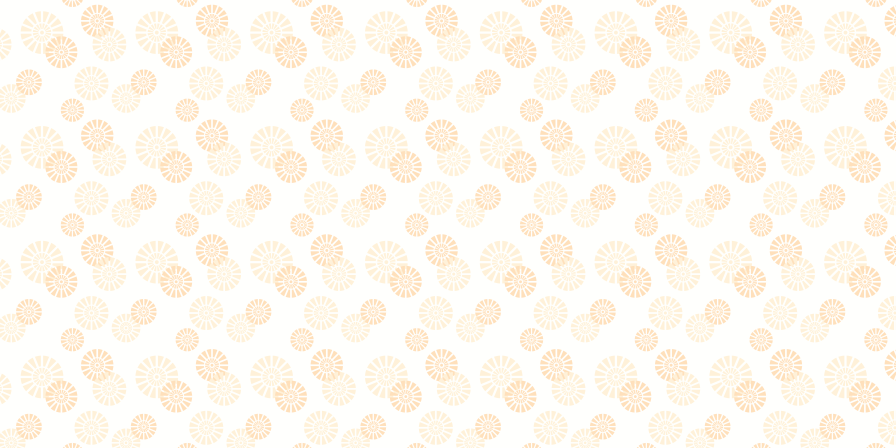
Write a WebGL 2 fragment shader that draws this pattern.

```glsl
#version 300 es
precision highp float;
// Pale pinwheel rosettes scattered over a square tile that repeats on warm white.
// Each rosette is two rings of wedge petals around a dot, found in polar form;
// the rosettes are painted in order, with several samples per pixel.
uniform vec2 u_resolution;
out vec4 fragColor;

const float ROWS = 3.903;          // tiles down the canvas height
const float PETALS = 16.0;
const float GAP = 0.105;           // outer slit width, in rosette radii
const float INNER_GAP = 0.36;      // inner slit, as a share of the petal angle
const vec2 OUTER_RING = vec2(0.50, 1.0);
const vec2 INNER_RING = vec2(0.17, 0.43);
const float DOT_RADIUS = 0.09;
const int SAMPLES = 3;             // per axis
const float TAU = 6.2831853;

const vec3 PAPER = vec3(1.0, 1.0, 0.992);
const vec3 CREAM = vec3(1.0, 0.947, 0.850);
const vec3 PEACH = vec3(1.0, 0.878, 0.735);

// Centre from the tile's top left, radius, tint (0 cream, 1 peach)
const int COUNT = 8;
const vec4 ROSETTES[COUNT] = vec4[COUNT](
  vec4(0.366, 0.284, 0.186, 0.0),
  vec4(0.535, 0.455, 0.139, 1.0),
  vec4(0.847, 0.182, 0.141, 1.0),
  vec4(0.953, 0.388, 0.147, 0.0),
  vec4(0.797, 0.727, 0.148, 0.0),
  vec4(0.098, 0.858, 0.125, 0.0),
  vec4(0.252, 0.717, 0.112, 1.0),
  vec4(0.631, 0.960, 0.101, 1.0));

// Coverage of a signed distance, negative inside
float coverage(float dist, float soft) {
  return clamp(0.5 - dist / soft, 0.0, 1.0);
}

float ringDistance(float r, vec2 ring) {
  return max(ring.x - r, r - ring.y);
}

// Rosette of unit radius
float rosette(vec2 p, float soft) {
  float r = length(p);
  if (r > 1.0 + soft) return 0.0;
  float turn = atan(p.y, p.x + 1e-6) / TAU * PETALS;
  float toSlit = (0.5 - abs(fract(turn) - 0.5)) * TAU / PETALS * r;
  float innerHalfGap = 0.5 * INNER_GAP * TAU / PETALS * r;
  float outer = max(ringDistance(r, OUTER_RING), 0.5 * GAP - toSlit);
  float inner = max(ringDistance(r, INNER_RING), innerHalfGap - toSlit);
  return coverage(min(min(outer, inner), r - DOT_RADIUS), soft);
}

vec3 pattern(vec2 q, float soft) {
  vec3 color = PAPER;
  for (int i = 0; i < COUNT; i++) {
    vec4 flower = ROSETTES[i];
    vec2 offset = fract(q - flower.xy + 0.5) - 0.5;   // nearest repeat
    float ink = rosette(offset / flower.z, soft / flower.z);
    color = mix(color, mix(CREAM, PEACH, flower.w), ink);
  }
  return color;
}

void main() {
  float scale = ROWS / u_resolution.y;
  float soft = scale / float(SAMPLES);
  vec3 sum = vec3(0.0);
  for (int i = 0; i < SAMPLES * SAMPLES; i++) {
    vec2 cell = vec2(i % SAMPLES, i / SAMPLES);
    vec2 point = gl_FragCoord.xy - 0.5 + (cell + 0.5) / float(SAMPLES);
    vec2 q = vec2(point.x, u_resolution.y - point.y) * scale;
    sum += pattern(q, soft);
  }
  fragColor = vec4(sum / float(SAMPLES * SAMPLES), 1.0);
}
```
